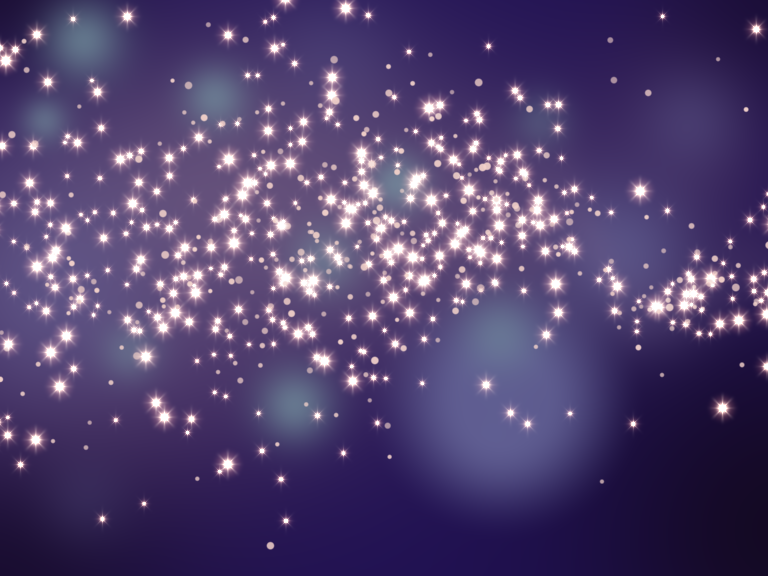
Give the GLSL for this background, as a Shadertoy shader.

```glsl
// A ribbon of warm sparkles over an indigo and mauve night haze.
// Soft elliptical glows form the backdrop; jittered cellular layers,
// thinned by a curved density band, scatter the discs and rayed stars.

const vec3 INDIGO = vec3(0.125, 0.065, 0.325);
const vec3 MAUVE = vec3(0.42, 0.34, 0.49);
const vec3 PLUM = vec3(0.26, 0.17, 0.38);
const vec3 NIGHT = vec3(0.075, 0.035, 0.13);
const vec3 BLUE = vec3(0.40, 0.40, 0.60);
const vec3 TEAL = vec3(0.45, 0.57, 0.62);
const vec3 CREAM = vec3(1.0, 0.95, 0.90);
const vec3 PEACH = vec3(0.95, 0.82, 0.79);
const vec3 ROSE = vec3(0.85, 0.47, 0.42);

// Soft glows: centre x, centre y, radius, opacity
const vec4 TEAL_GLOWS[9] = vec4[9](
    vec4(0.145, 0.93, 0.070, 0.75), vec4(0.373, 0.83, 0.055, 0.70),
    vec4(0.078, 0.79, 0.040, 0.60), vec4(0.690, 0.68, 0.050, 0.85),
    vec4(0.512, 0.297, 0.065, 0.75), vec4(0.564, 0.55, 0.060, 0.65),
    vec4(0.226, 0.39, 0.050, 0.50), vec4(0.868, 0.42, 0.065, 0.50),
    vec4(0.940, 0.79, 0.050, 0.35));
const vec4 BLUE_GLOWS[6] = vec4[6](
    vec4(1.20, 0.79, 0.09, 0.35), vec4(1.08, 0.56, 0.13, 0.65),
    vec4(0.09, 0.50, 0.19, 0.55), vec4(0.148, 0.13, 0.08, 0.20),
    vec4(0.86, 0.24, 0.08, 0.30), vec4(0.58, 0.90, 0.12, 0.25));

vec4 hash4(vec2 cell, float seed) {
    vec4 q = fract(vec4(cell.xyx, cell.y + seed)
                   * vec4(0.1031, 0.1030, 0.0973, 0.1099) + seed * 0.137);
    q += dot(q, q.wzxy + 33.33);
    return fract((q.xxyz + q.yzzw) * q.zywx);
}

float glow(vec2 p, vec2 centre, vec2 radius) {
    vec2 d = (p - centre) / radius;
    return exp(-dot(d, d));
}

// Chance of a sparkle, highest along the bending ribbon
float ribbon(vec2 p) {
    float middle = 0.55 + 0.10 * smoothstep(0.30, 0.92, p.x)
                 - 0.18 * smoothstep(0.97, 1.11, p.x)
                 + 0.06 * smoothstep(1.16, 1.33, p.x);
    float width = mix(0.23, 0.075, smoothstep(0.45, 1.08, p.x));
    float d = (p.y - middle) / width;
    return exp(-d * d);
}

float density(vec2 p) {
    float clumps = 0.72 + 0.28 * sin(p.x * 29.0 + 2.0 * sin(p.y * 21.0));
    float strength = mix(0.40, 0.95, smoothstep(0.10, 1.05, p.x));
    float strays = 0.025 * smoothstep(0.05, 0.25, p.y);
    return strength * clumps * ribbon(p) + strays;
}

vec3 backdrop(vec2 p) {
    vec3 col = INDIGO;
    // Broad haze
    col = mix(col, PLUM, 0.90 * glow(p, vec2(0.16, 0.30), vec2(0.42, 0.25)));
    col = mix(col, MAUVE, 0.85 * glow(p, vec2(0.40, 0.66), vec2(0.46, 0.30)));
    col = mix(col, MAUVE, 0.55 * glow(p, vec2(0.88, 0.58), vec2(0.30, 0.22)));
    col = mix(col, PLUM, 0.75 * glow(p, vec2(1.19, 0.76), vec2(0.18, 0.22)));
    // Darkened corners
    col = mix(col, NIGHT, 0.95 * glow(p, vec2(1.36, 0.08), vec2(0.34, 0.36)));
    col = mix(col, NIGHT, 0.70 * glow(p, vec2(0.00, 0.00), vec2(0.34, 0.22)));
    col = mix(col, NIGHT, 0.60 * glow(p, vec2(0.00, 1.02), vec2(0.20, 0.14)));
    col = mix(col, NIGHT, 0.55 * glow(p, vec2(1.36, 1.02), vec2(0.24, 0.22)));
    // Large blue orb and smaller lights
    float orb = 1.0 - smoothstep(0.07, 0.25, length(p - vec2(0.875, 0.305)));
    col = mix(col, BLUE, 0.85 * orb);
    for (int i = 0; i < 6; i++) {
        vec4 g = BLUE_GLOWS[i];
        col = mix(col, BLUE, g.w * glow(p, g.xy, vec2(g.z)));
    }
    for (int i = 0; i < 9; i++) {
        vec4 g = TEAL_GLOWS[i];
        col = mix(col, TEAL, g.w * glow(p, g.xy, vec2(g.z)));
    }
    return mix(col, MAUVE * 1.1, 0.20 * ribbon(p));
}

vec3 addLight(vec3 base, vec3 light) {
    return 1.0 - (1.0 - base) * (1.0 - clamp(light, 0.0, 1.0));
}

// Pale round disc, or a bright core with eight tapering rays
vec3 sparkle(vec3 col, vec2 d, float size, float kind, float pixel) {
    float r = length(d);
    if (kind < 0.42) {
        float radius = 0.42 * size + 0.0020;
        float disc = 1.0 - smoothstep(radius - pixel, radius + pixel, r);
        return mix(col, PEACH, (0.6 + 0.9 * kind) * disc);
    }
    float angle = atan(d.y, d.x);
    float reach = size * (0.75 + 0.45 * abs(sin(angle)));
    float rays = pow(abs(cos(4.0 * angle)), 8.0) * exp(-r / reach);
    float core = exp(-r * r / (size * size * 0.62));
    float halo = exp(-r * r / (size * size * 3.0));
    float fade = 1.0 - smoothstep(0.018, 0.032, r);
    return addLight(col, fade * (CREAM * (1.5 * core + 0.75 * rays) + ROSE * 0.50 * halo));
}

vec3 sparkleLayer(vec3 col, vec2 p, float cellSize, float seed, float pixel) {
    vec2 home = floor(p / cellSize);
    for (int y = -1; y <= 1; y++)
    for (int x = -1; x <= 1; x++) {
        vec2 cell = home + vec2(x, y);
        vec4 h = hash4(cell, seed);
        vec2 centre = (cell + h.xy) * cellSize;
        if (h.z < density(centre)) {
            float size = mix(0.0036, 0.0112, h.w * h.w);
            col = sparkle(col, p - centre, size, fract(h.w * 7.3 + h.x), pixel);
        }
    }
    return col;
}

void mainImage(out vec4 fragColor, in vec2 fragCoord) {
    vec2 p = fragCoord / iResolution.y;
    p.x *= 4.0 * iResolution.y / (3.0 * iResolution.x);
    vec3 col = backdrop(p);
    for (int i = 0; i < 4; i++) {
        float layer = float(i);
        col = sparkleLayer(col, p, 0.032 + 0.002 * layer, 3.7 + 11.3 * layer, 1.0 / iResolution.y);
    }
    fragColor = vec4(col, 1.0);
}
```
